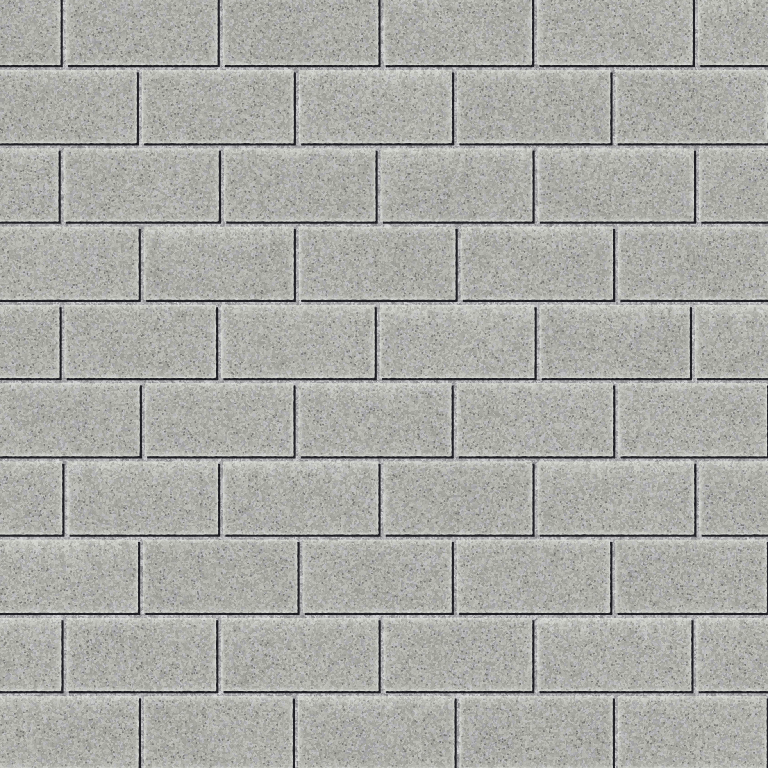
Write a Shadertoy shader that draws this texture.

```glsl
const vec2 PITCH = vec2(0.2055, 0.1019);   // block plus joint
const float ROW_START = -0.0055;
const float JOINT_LIT = 0.0030;            // mortar above and left of a block
const float JOINT_DARK = 0.0038;           // gap below and right of a block
const float SHADOW_SHIFT = 0.0029;

const vec3 CONCRETE = vec3(0.679, 0.682, 0.655);
const vec3 MORTAR = vec3(0.675, 0.675, 0.685);
const vec3 SHADOW = vec3(0.10, 0.10, 0.12);
const vec3 FROST = vec3(0.87, 0.88, 0.855);
const vec3 PIT = vec3(0.40, 0.40, 0.39);
const vec3 COOL_TINT = vec3(-0.004, -0.008, 0.030);

float hash(vec2 p) {
    vec3 q = fract(p.xyx * 0.1031);
    q += dot(q, q.yzx + 33.33);
    return fract((q.x + q.y) * q.z);
}

// Cellular noise: x = distance to nearest point, y = random value of that point
vec2 cellular(vec2 p) {
    vec2 base = floor(p);
    vec2 nearest = vec2(9.0, 0.0);
    for (int j = -1; j <= 1; j++) {
        for (int i = -1; i <= 1; i++) {
            vec2 id = base + vec2(i, j);
            vec2 point = id + vec2(hash(id), hash(id + 57.3));
            float d = distance(p, point);
            if (d < nearest.x) nearest = vec2(d, hash(id + 131.7));
        }
    }
    return nearest;
}

// Soft cloudiness in -1..1 from layered sines
float clouds(vec2 p, float seed) {
    float sum = 0.0, amp = 0.5;
    for (int i = 0; i < 4; i++) {
        sum += amp * sin(p.x + seed + 1.3 * sin(p.y + seed * 1.7));
        p = mat2(1.2, 1.4, -1.4, 1.2) * p + 2.1;
        amp *= 0.55;
    }
    return sum;
}

float roundedBox(vec2 p, vec2 halfSize, float radius) {
    vec2 q = abs(p) - halfSize + radius;
    return length(max(q, 0.0)) + min(max(q.x, q.y), 0.0) - radius;
}

float coverage(float d, float pixel) {
    return clamp(0.5 - d / pixel, 0.0, 1.0);
}

// Position of a vertical joint, in block widths
float jointAt(float index, float row) {
    return index + 0.032 * (hash(vec2(index + 20.0, row * 7.0 + 3.0)) - 0.5);
}

vec3 blockColor(vec2 uv, vec2 id, float depth, float fromTop, vec2 fine, vec2 coarse) {
    float seed = 40.0 * hash(id + 9.0);
    vec3 color = CONCRETE + 0.012 * (hash(id + 3.0) - 0.5);
    color += 0.008 * clouds(uv * 32.0, seed);

    // Sandy grain with bluish flecks
    color += 0.145 * (fine.y - 0.5) + 0.025 * (coarse.y - 0.5);
    color += COOL_TINT * smoothstep(0.72, 0.95, coarse.y + 0.12 * clouds(uv * 40.0, seed + 4.0));

    // Scattered fine pits
    vec2 pore = cellular(uv * 210.0 + seed);
    color = mix(color, PIT, 0.75 * smoothstep(0.36, 0.12, pore.x) * step(0.84, pore.y));

    // Pale bloom running down from the top, and worn bright edges
    float streak = cellular(vec2(uv.x * 130.0 + seed, uv.y * 14.0)).y;
    float strength = hash(id + 21.0);
    float reach = 0.0045 + 0.015 * streak * strength * strength;
    float bloom = 0.95 * exp(-fromTop / reach) * (0.5 + 0.5 * fine.y);
    float rim = 1.15 * exp(-depth / 0.0027) * (0.5 + 0.5 * coarse.y);
    return mix(color, FROST, clamp(max(bloom, rim), 0.0, 1.0));
}

void mainImage(out vec4 fragColor, in vec2 fragCoord) {
    float pixel = 1.0 / iResolution.y;
    vec2 uv = fragCoord * pixel;

    // Running bond: alternate rows shift by half a block, joints wander a little
    float y = (uv.y - ROW_START) / PITCH.y;
    float row = floor(y);
    float x = uv.x / PITCH.x - mix(0.889, 0.402, mod(row, 2.0));
    float column = floor(x);
    column += step(jointAt(column + 1.0, row), x) - step(x, jointAt(column, row));
    float left = jointAt(column, row);
    float right = jointAt(column + 1.0, row);
    vec2 id = vec2(column + 20.0, row + 5.0);

    // Block rectangle inside its cell
    vec2 cellSize = vec2(right - left, 1.0) * PITCH;
    vec2 local = vec2(x - left, y - row) * PITCH;
    vec2 low = vec2(JOINT_LIT, JOINT_DARK);
    vec2 high = cellSize - vec2(JOINT_DARK, JOINT_LIT);
    vec2 halfSize = 0.5 * (high - low);
    vec2 centered = local - 0.5 * (low + high);

    // Rough outlines for the block and its cast shadow
    vec2 fine = cellular(uv * 430.0);
    vec2 coarse = cellular(uv * 210.0 + 17.0);
    float rough = 0.0008 * (coarse.x - 0.5);
    float block = roundedBox(centered, halfSize, 0.0014) + rough;
    vec2 shift = vec2(SHADOW_SHIFT, -SHADOW_SHIFT);
    float shadow = roundedBox(centered - shift, halfSize, 0.0010) + 0.2 * rough;

    // Layers: mortar, shadow, block
    vec3 color = MORTAR + 0.22 * (fine.y - 0.5) + 0.12 * (coarse.y - 0.5);
    color = mix(color, SHADOW + 0.05 * fine.y, coverage(shadow, pixel));
    float depth = max(-block, 0.0);
    float fromTop = max(high.y - local.y, 0.0);
    vec3 face = blockColor(uv, id, depth, fromTop, fine, coarse);
    color = mix(color, face, coverage(block, pixel));
    fragColor = vec4(clamp(color, 0.0, 1.0), 1.0);
}
```
